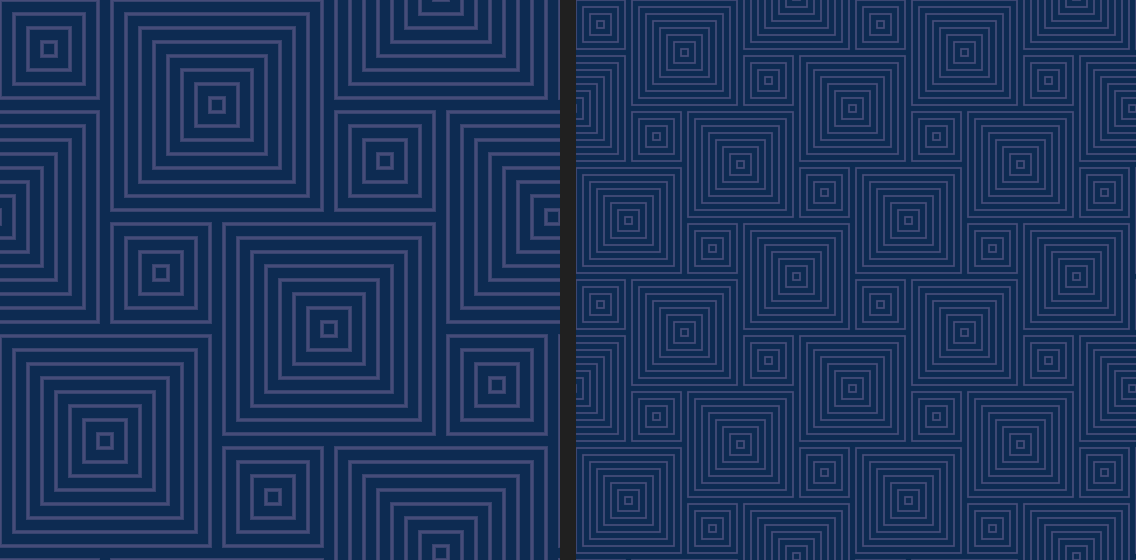
Left: one tile. Right: repeated 2 by 2.
Write a WebGL 1 fragment shader that draws this pattern.

```glsl
precision highp float;

uniform vec2 u_resolution;

const float CELLS = 5.0;             // unit cells per side; the tiling wraps every 5
const float RINGS_PER_CELL = 8.0;    // ring pitches across one unit cell
const float LINE_WIDTH = 0.25;       // fraction of the ring pitch
const float GRID_SHIFT = 0.0625;     // half a ring pitch, in cells
const vec3 GROUND_COLOR = vec3(0.05, 0.17, 0.32);
const vec3 LINE_COLOR = vec3(0.275, 0.297, 0.473);

// Offset from the centre of the enclosing square, in cells.
// Small squares cover one cell and large ones 2 x 2, in a Pythagorean tiling.
vec2 offsetFromSquareCenter(vec2 p) {
  vec2 cell = floor(p);
  float kind = floor(mod(cell.y - 2.0 * cell.x + 0.5, 5.0));

  // Kind 0 is a small square; kinds 3, 1, 4, 2 are the quarters of a large one.
  vec2 center = vec2(0.5);
  if (kind > 0.5) {
    float isLeft = step(2.5, kind);
    float isTop = mod(kind, 2.0);
    center = vec2(isLeft, isTop);
  }
  return p - cell - center;
}

// Coverage of the concentric square outlines, smoothed over one pixel.
float ringCoverage(vec2 offset, float pixel) {
  float radius = max(abs(offset.x), abs(offset.y)) * RINGS_PER_CELL;
  float lineDistance = abs(fract(radius) - 0.5);
  return clamp((0.5 * LINE_WIDTH - lineDistance) / pixel + 0.5, 0.0, 1.0);
}

void main() {
  // Cell coordinates with y pointing down.
  vec2 uv = gl_FragCoord.xy / u_resolution;
  vec2 p = vec2(uv.x, 1.0 - uv.y) * CELLS + GRID_SHIFT;

  float pixel = CELLS * RINGS_PER_CELL / min(u_resolution.x, u_resolution.y);
  float line = ringCoverage(offsetFromSquareCenter(p), pixel);

  gl_FragColor = vec4(mix(GROUND_COLOR, LINE_COLOR, line), 1.0);
}
```
